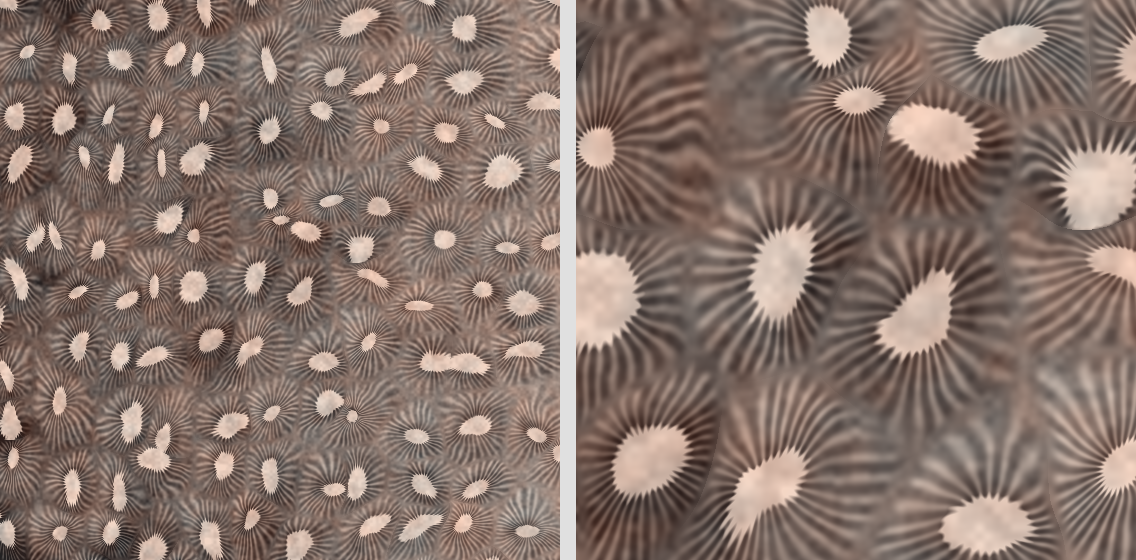
Left, the full canvas; right, a detail of the centre.
Write a Shadertoy shader that draws this texture.

```glsl
// Colony of stony coral polyps: pale mouths ringed by walls of radial septa.

const vec3 SHADOW_COLOR = vec3(0.17, 0.12, 0.11);
const vec3 MOUTH_COLOR = vec3(0.90, 0.80, 0.74);
const vec3 RUST_TINT = vec3(0.09, -0.02, -0.06);
const vec2 LIGHT_DIR = vec2(-0.6, 0.8);
const float COLUMNS_LEFT = 12.5;   // cell density at the left edge
const float COLUMNS_FALLOFF = 1.75; // cells widen towards the right
const float ROWS = 9.6;
const float JITTER = 0.78;
const float MOUTH_RADIUS = 0.205;
const float SEPTA_MIN = 25.0;
const float SEPTA_CONTRAST = 0.30;
const float GRAIN_CONTRAST = 0.24;
const float WALL_TONE = 0.50;
const float TAU = 6.28318;

float hash(vec2 p) {
    return fract(sin(dot(p, vec2(127.1, 311.7))) * 43758.5453);
}

float noise(vec2 p) {
    vec2 i = floor(p), f = fract(p);
    f = f * f * (3.0 - 2.0 * f);
    return mix(mix(hash(i), hash(i + vec2(1, 0)), f.x),
               mix(hash(i + vec2(0, 1)), hash(i + vec2(1, 1)), f.x), f.y);
}

float fbm(vec2 p) {
    return 0.55 * noise(p) + 0.3 * noise(p * 2.1 + 7.3) + 0.15 * noise(p * 4.3 + 3.1);
}

struct Polyp {
    vec2 id;       // grid cell that owns the polyp
    vec2 offset;   // vector from its centre
    vec2 local;    // the same, along the mouth axes
    float stretch; // elongation of the polyp
    float rim;     // 0 at the centre, 1 at the border with a neighbour
};

// Nearest polyp, using a stretched and weighted distance for each cell
Polyp findPolyp(vec2 p, float side) {
    Polyp best;
    float nearest = 9.0, second = 9.0;
    vec2 base = floor(p);
    for (int y = -2; y <= 2; y++)
    for (int x = -2; x <= 2; x++) {
        vec2 id = base + vec2(x, y);
        vec2 jitter = vec2(hash(id), hash(id + 41.7)) - 0.5;
        vec2 offset = p - id - 0.5 - JITTER * jitter;
        float angle = mix(1.25, 0.05, side) + 1.9 * (hash(id + 13.3) - 0.5);
        float c = cos(angle), s = sin(angle);
        vec2 local = vec2(c * offset.x + s * offset.y, c * offset.y - s * offset.x);
        float k = mix(1.03, 1.26, hash(id + 5.9));
        float d = length(local * vec2(1.0 / k, k)) / mix(0.85, 1.15, hash(id + 29.1));
        if (d < nearest) {
            second = nearest;
            nearest = d;
            best = Polyp(id, offset, local, k, 0.0);
        } else {
            second = min(second, d);
        }
    }
    best.rim = 2.0 * nearest / (nearest + second);
    return best;
}

void mainImage(out vec4 fragColor, in vec2 fragCoord) {
    vec2 uv = fragCoord / iResolution.y;
    float side = clamp(uv.x, 0.0, 1.0);
    vec2 p = vec2(uv.x * (COLUMNS_LEFT - COLUMNS_FALLOFF * uv.x), uv.y * ROWS);
    p += 0.16 * (vec2(noise(p * 2.3), noise(p * 2.3 + 19.0)) - 0.5);

    Polyp polyp = findPolyp(p, side);
    float k = polyp.stretch;
    float fade = 1.0 - smoothstep(0.86, 1.0, polyp.rim);
    float grain = noise(uv * 190.0) * 0.6 + noise(uv * 95.0 + 31.0) * 0.4 - 0.5;

    // Radial septa, wavering and uneven in strength
    vec2 round2 = polyp.local * vec2(1.0 / k, k);
    float angle = atan(round2.y, round2.x + 1e-5);
    float count = floor(SEPTA_MIN + 10.0 * hash(polyp.id + 3.7));
    float wave = 0.5 + 0.5 * sin(angle * count + 4.0 * noise(p * 5.0) + TAU * hash(polyp.id));
    float septa = pow(wave, 1.3) - 0.43;
    septa *= fade * smoothstep(0.12, 0.4, polyp.rim) * (0.6 + 0.8 * noise(p * 3.0 + 11.0));

    // Ragged mouth, 1 at its edge
    float size = MOUTH_RADIUS * mix(0.62, 1.3, hash(polyp.id + 61.0));
    float mouthDist = length(polyp.local * vec2(1.0 / (k * k), k * k)) / size;
    mouthDist += 0.65 * (fbm(p * 6.0 + 23.0) - 0.5) - 0.14 * septa;
    float mouth = 1.0 - smoothstep(0.87, 1.13, mouthDist);

    // Sunken pit, sloped walls and the seams between polyps
    float pit = 1.0 - smoothstep(1.0, 2.5, mouthDist);
    float lit = dot(polyp.offset, LIGHT_DIR) / (length(polyp.offset) + 0.05);
    float seam = smoothstep(0.72, 1.0, polyp.rim);
    float gloom = smoothstep(0.46, 0.78, fbm(uv * 8.0 + 2.0)) * (1.0 - side);
    float tone = WALL_TONE + 0.11 * (side - 0.5);
    tone += SEPTA_CONTRAST * septa + GRAIN_CONTRAST * grain;
    tone -= 0.14 * pit + 0.1 * lit * sin(TAU * polyp.rim);
    tone += seam * mix(-0.14, 0.05, side) - 0.26 * gloom;
    tone += 0.16 * (fbm(p * 2.0 + 5.0) - 0.5);

    // Pale tissue in the mouth, with faint folds
    float flesh = 0.97 + 0.2 * grain + 0.2 * (noise(p * 7.0) - 0.5) - 0.12 * gloom;
    tone = mix(tone, flesh, mouth);

    vec3 color = mix(SHADOW_COLOR, MOUTH_COLOR, clamp(tone, 0.0, 1.06));
    float rust = fbm(p * 1.3 + 50.0) - 0.5 + 0.6 * (noise(uv * 60.0) - 0.5);
    rust += 0.4 * fade * (hash(polyp.id + 77.0) - 0.5);
    color += RUST_TINT * rust * 0.7;
    fragColor = vec4(clamp(color, 0.0, 1.0), 1.0);
}
```
